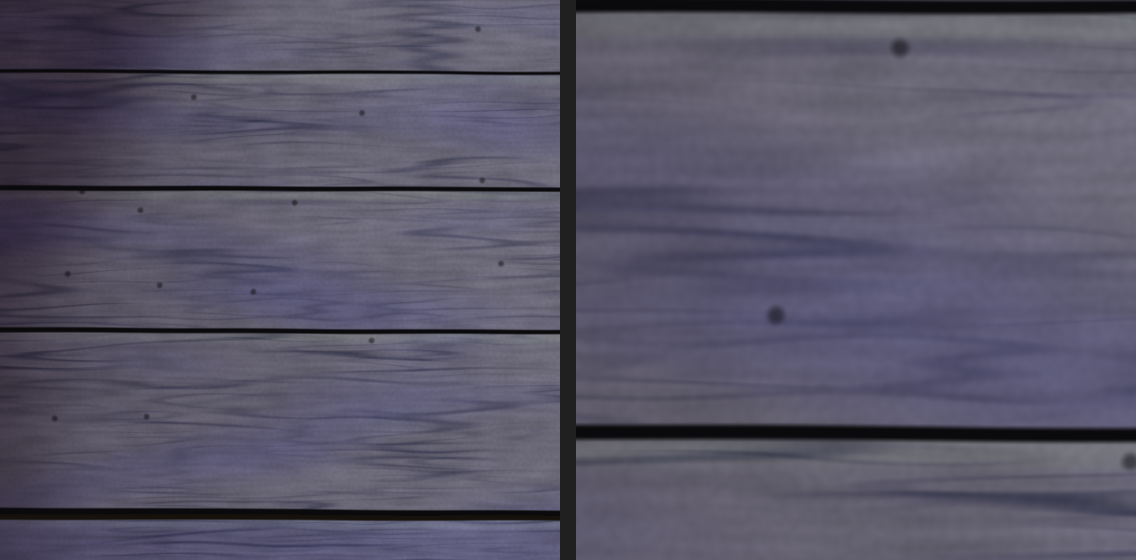
Left: the whole. Right: its middle third, enlarged.
Reproduce this texture procedurally as a Shadertoy shader.

```glsl
const vec4 SEAM_HEIGHT = vec4(0.871, 0.663, 0.409, 0.081);
const vec4 SEAM_HALF_WIDTH = vec4(0.0030, 0.0042, 0.0042, 0.0098);
const float SEAM_SOFTNESS = 0.0022;
const float SEAM_WOBBLE = 0.002;

const vec3 LIT_WOOD = vec3(0.420, 0.410, 0.468);
const vec3 SHADED_WOOD = vec3(0.215, 0.180, 0.235);
const vec3 SEAM_COLOR = vec3(0.040, 0.035, 0.045);
const vec3 SEAM_BROWN = vec3(0.085, 0.065, 0.040);
const vec3 EDGE_TINT = vec3(1.10, 1.14, 1.06);
const vec3 BLUE_TINT = vec3(0.91, 0.91, 1.06);
const vec3 CRACK_TINT = vec3(0.60, 0.62, 0.72);

const vec2 CRACK_SCALE = vec2(2.6, 38.0);
const vec2 FIBER_SCALE = vec2(9.0, 110.0);
const float CRACK_WIDTH = 0.16;
const float EDGE_HEIGHT = 0.022;
const vec2 KNOT_CELLS = vec2(5.0, 7.0);
const float KNOT_CHANCE = 0.3;
const float KNOT_RADIUS = 0.008;

vec2 hash2(vec2 p) {
    vec3 q = fract(p.xyx * vec3(0.1031, 0.1030, 0.0973));
    q += dot(q, q.yzx + 33.33);
    return fract((q.xx + q.yz) * q.zy);
}

float cornerSlope(vec2 cell, vec2 offset) {
    float angle = 6.28319 * hash2(cell).x;
    return dot(vec2(cos(angle), sin(angle)), offset);
}

// Gradient noise, about -0.7 to 0.7
float gradientNoise(vec2 p) {
    vec2 i = floor(p), f = fract(p);
    vec2 u = f * f * f * (f * (f * 6.0 - 15.0) + 10.0);
    vec2 e = vec2(1.0, 0.0);
    float low = mix(cornerSlope(i, f), cornerSlope(i + e, f - e), u.x);
    float high = mix(cornerSlope(i + e.yx, f - e.yx), cornerSlope(i + 1.0, f - 1.0), u.x);
    return mix(low, high, u.y);
}

// Broken thin lines along the zero contours of stretched noise
float cracks(vec2 p, vec2 scale) {
    float line = 1.0 - smoothstep(0.0, CRACK_WIDTH, abs(gradientNoise(p * scale)));
    float presence = smoothstep(-0.2, 0.35, gradientNoise(p * vec2(3.0, 17.0) + 40.0));
    return line * presence;
}

// Small dark knots scattered over a jittered grid
float knots(vec2 p) {
    vec2 cell = floor(p * KNOT_CELLS);
    vec2 center = (cell + 0.2 + 0.6 * hash2(cell + 71.0)) / KNOT_CELLS;
    float present = step(hash2(cell + 19.0).x, KNOT_CHANCE);
    return present * (1.0 - smoothstep(0.2, 1.0, length(p - center) / KNOT_RADIUS));
}

// Shadow falling from the left, reaching further in near the top
float lightLevel(vec2 p) {
    float border = 0.10 + 0.34 * p.y * p.y + 0.06 * gradientNoise(p * vec2(4.0, 6.0));
    float shadow = smoothstep(border - 0.25, border + 0.08, p.x);
    return 0.65 * shadow + 0.35 * smoothstep(0.0, 0.8, p.x);
}

void mainImage(out vec4 fragColor, in vec2 fragCoord) {
    vec2 uv = fragCoord / iResolution.xy;
    float softness = max(SEAM_SOFTNESS, 1.0 / iResolution.y);

    // Seams, and the plank below the last seam passed
    float plank = 0.0, seam = 0.0, belowSeam = 1.0;
    for (int i = 0; i < 4; i++) {
        float row = float(i);
        float wobble = SEAM_WOBBLE * gradientNoise(vec2(uv.x * 4.0, row * 7.3 + 0.4));
        float offset = SEAM_HEIGHT[i] + wobble - 0.004 * (uv.x - 0.5) - uv.y;
        float halfWidth = SEAM_HALF_WIDTH[i] * (1.1 - 0.2 * uv.x);
        seam = max(seam, 1.0 - smoothstep(-softness, softness, abs(offset) - halfWidth));
        if (offset > 0.0) {
            plank = row + 1.0;
            belowSeam = offset - halfWidth;
        }
    }

    // Base tone with soft stains
    vec2 woodPos = uv + vec2(plank * 5.37, plank * 3.0);
    float stain = gradientNoise(woodPos * vec2(4.0, 11.0));
    float mottle = gradientNoise(woodPos * vec2(24.0, 34.0));
    vec3 color = mix(SHADED_WOOD, LIT_WOOD, lightLevel(uv));
    color *= 1.0 + 0.10 * stain + 0.07 * mottle;
    float blueness = smoothstep(-0.1, 0.5, gradientNoise(woodPos * vec2(2.0, 8.0) + 9.0));
    color *= mix(vec3(1.0), BLUE_TINT, max(blueness, step(3.5, plank)));

    // Grain: wavy cracks, fine fibers and knots
    vec2 grainPos = woodPos;
    grainPos.y += 0.006 * gradientNoise(woodPos * vec2(5.0, 9.0));
    float grain = 0.65 * cracks(grainPos, CRACK_SCALE);
    grain += 0.35 * cracks(grainPos + 13.7, CRACK_SCALE * vec2(1.8, 1.6));
    color *= mix(vec3(1.0), CRACK_TINT, min(grain, 1.0));
    color *= 1.0 + 0.11 * gradientNoise(grainPos * FIBER_SCALE);
    color *= 1.0 + 0.05 * gradientNoise(uv * 150.0);
    color *= 1.0 - 0.45 * knots(uv);

    // Worn pale edge under each seam, then the seam itself
    float edge = 1.0 - smoothstep(0.4 * EDGE_HEIGHT, EDGE_HEIGHT, belowSeam);
    color *= mix(vec3(1.0), EDGE_TINT, edge);
    float brown = step(3.5, plank) * smoothstep(-0.016, -0.006, belowSeam);
    color = mix(color, mix(SEAM_COLOR, SEAM_BROWN, brown), seam);

    fragColor = vec4(color, 1.0);
}
```
